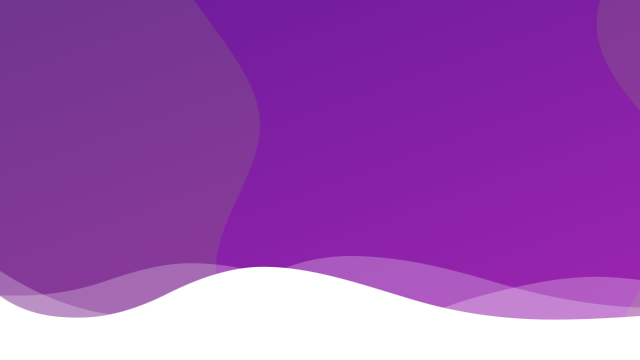
Give the GLSL for this background, as a Shadertoy shader.

```glsl
// Purple diagonal gradient with muted side blobs above translucent and white waves.

// Layout space: 16 wide, 9 high, origin at the lower left.
const vec2 CANVAS = vec2(16.0, 9.0);

const vec3 VIOLET  = vec3(0.416, 0.106, 0.604);
const vec3 MAGENTA = vec3(0.612, 0.145, 0.690);
const vec3 OLIVE   = vec3(0.53, 0.61, 0.38);
const vec3 WHITE   = vec3(1.0);

const vec2  GRADIENT_DIR    = vec2(0.342, -0.940);
const float GRADIENT_LENGTH = 13.0;
const float BLOB_ALPHA      = 0.20;
const float WAVE_ALPHA      = 0.25;

// Curve knots: position, value, slope.
const int KNOTS = 8;
const vec3 FRONT_WAVE[KNOTS] = vec3[KNOTS](
    vec3(0.0, 1.60, -0.70), vec3(1.98, 1.06, 0.0),
    vec3(4.17, 1.65, 0.50), vec3(6.58, 2.33, 0.0),
    vec3(10.42, 1.48, -0.29), vec3(13.85, 1.01, 0.0),
    vec3(16.0, 1.10, 0.07), vec3(17.0, 1.17, 0.07));
const vec3 MIDDLE_WAVE[KNOTS] = vec3[KNOTS](
    vec3(0.0, 1.62, -0.05), vec3(2.60, 1.96, 0.34),
    vec3(4.75, 2.42, 0.0), vec3(6.25, 2.24, -0.25),
    vec3(11.04, 1.29, 0.37), vec3(12.85, 1.81, 0.23),
    vec3(14.90, 2.08, 0.0), vec3(16.0, 2.00, -0.13));
const vec3 BACK_WAVE[KNOTS] = vec3[KNOTS](
    vec3(0.0, 2.23, -0.65), vec3(2.85, 1.13, -0.12),
    vec3(5.0, 0.98, 0.0), vec3(7.15, 2.31, 0.37),
    vec3(8.75, 2.60, 0.0), vec3(12.29, 1.97, -0.30),
    vec3(16.0, 1.31, -0.04), vec3(17.0, 1.27, -0.04));

// Cubic Hermite span between two knots.
float span(float t, vec3 a, vec3 b) {
    float width = b.x - a.x;
    float u = clamp((t - a.x) / width, 0.0, 1.0);
    float v = 1.0 - u;
    float ease = u * u * (3.0 - 2.0 * u);
    return mix(a.y, b.y, ease) + width * u * v * (a.z * v - b.z * u);
}

float curve(float t, vec3 knots[KNOTS]) {
    float value = knots[0].y;
    for (int i = 0; i < KNOTS - 1; i++) {
        if (t >= knots[i].x) value = span(t, knots[i], knots[i + 1]);
    }
    return value;
}

// Edges of the blobs, as x for a given height.
float leftBlobEdge(float y) {
    vec3 bulge = vec3(5.88, 6.50, 0.0);
    return y < bulge.x ? span(y, vec3(2.29, 5.40, 0.0), bulge)
                       : span(y, bulge, vec3(9.0, 4.85, -0.70));
}

float rightBlobEdge(float y) {
    vec3 bulge = vec3(8.375, 14.92, 0.0);
    float upper = y < bulge.x ? span(y, vec3(6.10, 16.12, -0.90), bulge)
                              : span(y, bulge, vec3(9.0, 15.02, 0.40));
    float lower = 16.0 - 0.55 * (1.79 - y);
    return min(upper, lower);
}

// Antialiased coverage, positive inside.
float cover(float d) {
    return clamp(0.5 + d / max(fwidth(d), 1e-5), 0.0, 1.0);
}

void mainImage(out vec4 fragColor, in vec2 fragCoord) {
    vec2 p = fragCoord / iResolution.xy * CANVAS;

    // Diagonal background.
    float t = dot(p - vec2(0.0, CANVAS.y), GRADIENT_DIR) / GRADIENT_LENGTH;
    vec3 color = mix(VIOLET, MAGENTA, clamp(t, 0.0, 1.0));

    // Muted side blobs.
    color = mix(color, OLIVE, BLOB_ALPHA * cover(leftBlobEdge(p.y) - p.x));
    color = mix(color, OLIVE, BLOB_ALPHA * cover(p.x - rightBlobEdge(p.y)));

    // Overlapping waves, back to front.
    color = mix(color, WHITE, WAVE_ALPHA * cover(curve(p.x, BACK_WAVE) - p.y));
    color = mix(color, WHITE, WAVE_ALPHA * cover(curve(p.x, MIDDLE_WAVE) - p.y));
    color = mix(color, WHITE, cover(curve(p.x, FRONT_WAVE) - p.y));

    fragColor = vec4(color, 1.0);
}
```
